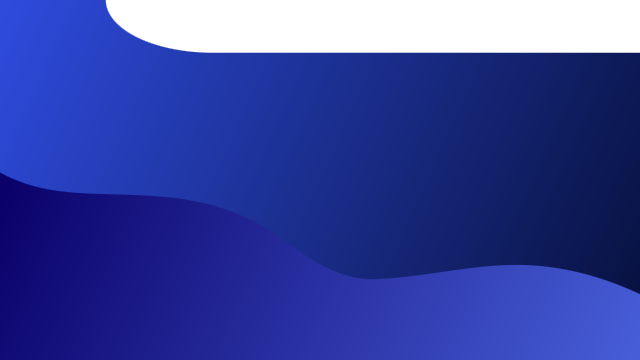
Give the GLSL for this background, as a WebGL 2 fragment shader.

```glsl
#version 300 es
precision highp float;

#define SKY_LIGHT vec3(0.181, 0.296, 0.868)
#define SKY_DARK vec3(0.031, 0.071, 0.259)
#define HILL_DARK vec3(0.035, 0.000, 0.408)
#define HILL_LIGHT vec3(0.275, 0.363, 0.840)
#define PANEL_COLOR vec3(1.0)
#define PANEL_CORNER_X 0.332
#define PANEL_RADII vec2(0.1667, 0.1465)
#define GRADIENT_SLOPE vec2(0.834, -0.211)
#define HILL_SLOPE vec2(0.898, -0.227)
#define HILL_TOP 0.521

uniform vec2 u_resolution;
out vec4 fragColor;

// Knots of the hill outline: position, height, slope
const vec3 KNOTS[6] = vec3[6](
    vec3(0.0000, 0.5210, -0.978),
    vec3(0.1693, 0.4606, -0.053),
    vec3(0.4427, 0.3333, -1.330),
    vec3(0.5833, 0.2245, 0.050),
    vec3(0.8177, 0.2639, -0.050),
    vec3(1.0000, 0.1829, -0.836)
);

// Cubic Hermite curve between two knots
float hermite(vec3 a, vec3 b, float x) {
    float span = b.x - a.x;
    float t = (x - a.x) / span;
    float s = 1.0 - t;
    float blend = t * t * (3.0 - 2.0 * t);
    return mix(a.y, b.y, blend) + span * t * s * (a.z * s - b.z * t);
}

float hillHeight(float x) {
    float height = KNOTS[0].y;
    for (int i = 0; i < 5; i++) {
        if (x >= KNOTS[i].x) height = hermite(KNOTS[i], KNOTS[i + 1], x);
    }
    return height;
}

// Antialiased coverage where the field is negative
float coverage(float field) {
    return clamp(0.5 - field / max(fwidth(field), 1e-5), 0.0, 1.0);
}

void main() {
    vec2 uv = gl_FragCoord.xy / u_resolution;

    // Diagonal gradients of the backdrop and the hill
    float skyBlend = dot(uv - vec2(0.0, 1.0), GRADIENT_SLOPE);
    float hillBlend = dot(uv - vec2(0.0, HILL_TOP), HILL_SLOPE);
    vec3 color = mix(SKY_LIGHT, SKY_DARK, clamp(skyBlend, 0.0, 1.0));
    vec3 hill = mix(HILL_DARK, HILL_LIGHT, clamp(hillBlend, 0.0, 1.0));
    color = mix(color, hill, coverage(uv.y - hillHeight(uv.x)));

    // Top panel with one elliptical corner
    vec2 corner = vec2(min(uv.x - PANEL_CORNER_X, 0.0), 1.0 - uv.y) / PANEL_RADII;
    color = mix(color, PANEL_COLOR, coverage(length(corner) - 1.0));

    fragColor = vec4(color, 1.0);
}
```
